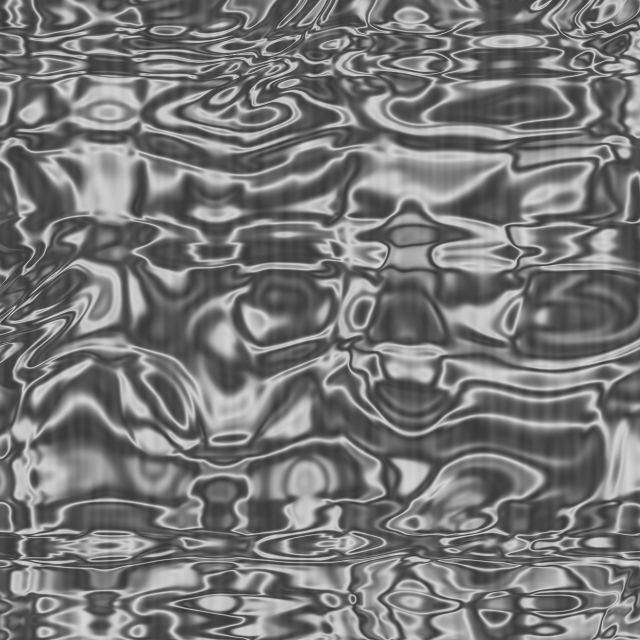
A WebGL 1 fragment shader for this texture:

```glsl
precision highp float;
// Grey liquid-metal plaid: contour ridges of noise, squeezed into crossing bands.

uniform vec2 u_resolution;

vec2 latticeGradient(vec2 cell) {
  float angle = 6.2832 * fract(sin(dot(cell, vec2(127.1, 311.7))) * 43758.5);
  return vec2(cos(angle), sin(angle));
}

float gradientNoise(vec2 p) {
  vec2 cell = floor(p);
  vec2 f = p - cell;
  vec2 blend = f * f * f * (f * (f * 6.0 - 15.0) + 10.0);
  float a = dot(latticeGradient(cell), f);
  float b = dot(latticeGradient(cell + vec2(1.0, 0.0)), f - vec2(1.0, 0.0));
  float c = dot(latticeGradient(cell + vec2(0.0, 1.0)), f - vec2(0.0, 1.0));
  float d = dot(latticeGradient(cell + 1.0), f - 1.0);
  return mix(mix(a, b, blend.x), mix(c, d, blend.x), blend.y);
}

vec2 noisePair(vec2 p) {
  return vec2(gradientNoise(p), gradientNoise(p + vec2(37.2, 17.6)));
}

// Folds one axis on itself: dense bands of fine folds between calm stretches.
float foldAxis(float x, float row) {
  float dense = smoothstep(-0.15, 0.25, gradientNoise(vec2(x * 5.0, row + 8.0)));
  return 2.2 * gradientNoise(vec2(x * 7.0, row))
       + 2.4 * dense * gradientNoise(vec2(x * 22.0, row + 5.0));
}

float shade(vec2 p) {
  // Straight plaid bands, slightly rippled, stronger along y than x
  vec2 rippled = p + 0.012 * noisePair(p * 6.0 + 5.3);
  vec2 q = p * vec2(4.0, 5.0);
  q.x += 0.9 * foldAxis(rippled.x, 2.3);
  q.y += 1.3 * foldAxis(rippled.y, 11.3);

  // Patches of slanted, curving strokes
  vec2 bent = p + 0.2 * noisePair(p * 2.0 + 1.9);
  float slanted = smoothstep(0.05, 0.4, gradientNoise(p * 3.0 + 6.4));
  q += slanted * foldAxis(bent.x - bent.y, 23.3);

  // Free bending that breaks the mirrored folds
  q += 2.0 * noisePair(p * 4.5 + 3.7);
  q += 0.7 * noisePair(q * 1.3 + 9.1);

  // Height field turned into contour ridges
  float height = gradientNoise(q) + 0.35 * gradientNoise(q * 2.1 + 21.4);
  float ridge = 0.5 + 0.5 * sin(9.5 * height - 0.5);

  // Dark tones dominate; only the crests turn pale
  float tone = 0.265 + 0.24 * ridge + 0.29 * pow(ridge, 3.5);
  float fibres = gradientNoise(vec2(80.0, 11.0) * p);
  return tone + 0.09 * fibres;
}

void main() {
  // Four samples per pixel keep the dense bands smooth
  float grey = 0.0;
  for (int i = 0; i < 4; i++) {
    float k = float(i);
    vec2 offset = vec2(mod(k, 2.0), floor(k / 2.0)) * 0.5 - 0.25;
    grey += 0.25 * shade((gl_FragCoord.xy + offset) / u_resolution);
  }
  gl_FragColor = vec4(vec3(grey), 1.0);
}
```
